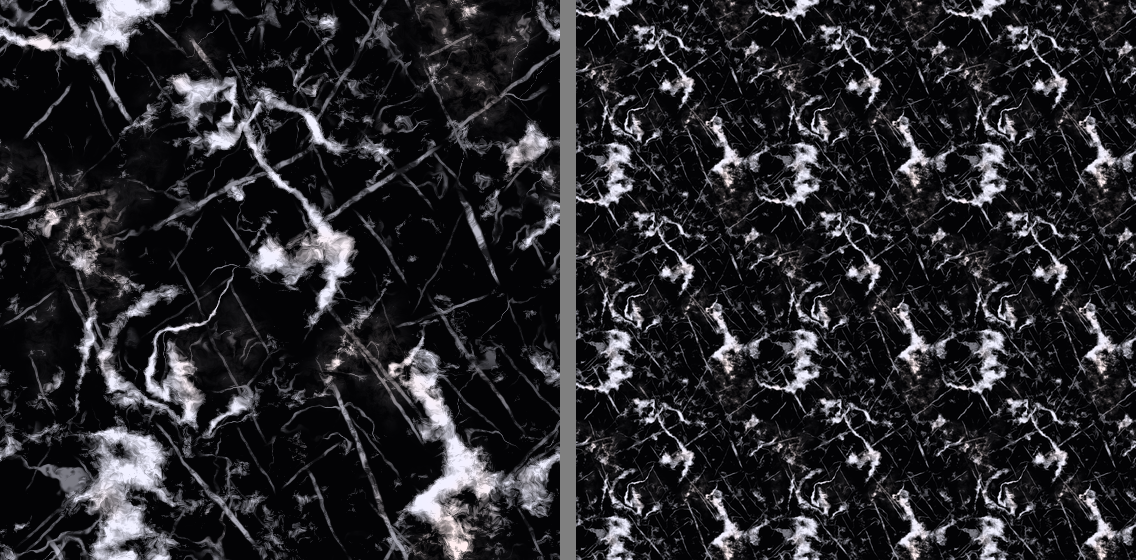
Left, the tile; right, the same tile 3 across and 3 down.
Give the GLSL for this texture, as a Shadertoy shader.

```glsl
vec3 hash(vec2 cell, float seed) {
    vec3 h = fract((cell.xyx + seed * 17.3) * vec3(0.1031, 0.1030, 0.0973));
    h += dot(h, h.yxz + 33.33);
    return fract((h.xxy + h.yzz) * h.zyx);
}

float corner(vec2 cell, vec2 offset, vec2 period, float seed) {
    float angle = 6.2832 * hash(mod(cell, period), seed).x;
    return dot(vec2(cos(angle), sin(angle)), offset);
}

// Gradient noise that wraps over the unit square for whole frequencies
float wrapNoise(vec2 p, vec2 freq, float seed) {
    vec2 cell = floor(p * freq), f = p * freq - cell;
    vec2 u = f * f * f * (f * (f * 6.0 - 15.0) + 10.0);
    vec2 e = vec2(1.0, 0.0);
    return mix(
        mix(corner(cell, f, freq, seed), corner(cell + e, f - e, freq, seed), u.x),
        mix(corner(cell + e.yx, f - e.yx, freq, seed), corner(cell + 1.0, f - 1.0, freq, seed), u.x), u.y);
}

float fbm(vec2 p, vec2 freq, int octaves, float gain, float seed) {
    float sum = 0.0, amp = 1.0;
    for (int i = 0; i < octaves; i++) {
        sum += amp * wrapNoise(p, freq, seed + float(i));
        freq *= 2.0;
        amp *= gain;
    }
    return sum;
}

// Thin line along the zero level of a noise field
float vein(vec2 p, vec2 freq, float width, float seed) {
    float blur = freq.y / iResolution.y;
    return 1.0 - smoothstep(width * 0.3, width + blur, abs(fbm(p, freq, 3, 0.4, seed)));
}

// Tapered, nearly straight fractures, one per wrapped cell
float fractures(vec2 p, float count, float width, float seed) {
    vec2 home = floor(p * count);
    float sum = 0.0;
    for (int j = -1; j <= 1; j++)
    for (int i = -1; i <= 1; i++) {
        vec2 cell = home + vec2(i, j);
        vec3 place = hash(mod(cell, count), seed);
        vec3 kind = hash(mod(cell, count), seed + 5.0);
        float angle = kind.x < 0.6 ? mix(-1.25, -0.75, place.z) : mix(0.25, 1.35, place.z);
        vec2 dir = vec2(cos(angle), sin(angle));
        vec2 d = p * count - cell - 0.3 - 0.4 * place.xy;
        float along = abs(dot(d, dir)) / mix(0.35, 1.0, kind.y);
        float across = abs(dot(d, vec2(-dir.y, dir.x))) / count;
        float w = width * mix(0.25, 1.0, kind.z) * sqrt(max(0.0, 1.0 - along * along));
        float line = 1.0 - smoothstep(w * 0.5, w + 1.0 / iResolution.y, across);
        sum = max(sum, line * (1.0 - smoothstep(0.7, 1.0, along)) * mix(0.25, 0.8, kind.z));
    }
    return sum;
}

void mainImage(out vec4 fragColor, in vec2 fragCoord) {
    vec2 p = fragCoord / iResolution.xy;

    // Large and small domain warps
    vec2 bend = vec2(fbm(p, vec2(4.0), 4, 0.5, 1.0), fbm(p, vec2(4.0), 4, 0.5, 11.0));
    vec2 jag = vec2(fbm(p, vec2(22.0), 3, 0.6, 21.0), fbm(p, vec2(22.0), 3, 0.6, 31.0));
    vec2 q = p + 0.07 * bend + 0.012 * jag;
    vec2 slanted = vec2(q.x, q.y - q.x);

    // Mineral bands, broken up along their length
    float level = fbm(q, vec2(2.0, 3.0), 3, 0.5, 41.0) / 0.12;
    float rising = fbm(slanted, vec2(3.0, 4.0), 3, 0.5, 51.0) / 0.085;
    float richness = smoothstep(-0.25, 0.3, fbm(q, vec2(3.0, 4.0), 3, 0.5, 61.0));
    float scarcity = smoothstep(-0.1, 0.35, fbm(q, vec2(4.0), 2, 0.5, 71.0));
    float band = exp(-level * level) * (0.32 + 0.75 * richness);
    band = max(band, exp(-rising * rising) * (0.2 + 0.8 * scarcity));

    // Curdled crystals inside the bands
    float grain = fbm(p + 0.02 * bend + 0.012 * jag, vec2(20.0, 24.0), 5, 0.72, 81.0);
    float crack = 1.0 - smoothstep(0.0, 0.09, abs(wrapNoise(q, vec2(36.0, 42.0), 91.0)));
    float core = smoothstep(0.72, 1.0, band);
    float tone = band * 1.2 - 0.55 + (grain * 0.95 - 0.15 * crack) * (1.0 - 0.45 * core);
    tone = clamp(tone + 0.22 * core, 0.0, 1.0);

    // Smoky haze
    float haze = smoothstep(0.12, 0.5, fbm(p + 0.04 * bend, vec2(3.0, 2.0), 4, 0.5, 101.0));
    tone += 0.2 * haze * max(0.0, 0.5 + 1.2 * grain);

    // Hairlines and fractures
    float wear = clamp(0.75 + 1.1 * grain, 0.15, 1.0);
    float gapA = smoothstep(0.0, 0.3, fbm(p, vec2(6.0), 2, 0.5, 111.0));
    float gapB = smoothstep(0.0, 0.3, fbm(p, vec2(7.0), 2, 0.5, 121.0));
    float lines = 0.5 * gapA * vein(q, vec2(5.0, 6.0), 0.022, 131.0);
    lines = max(lines, 0.4 * gapB * vein(slanted, vec2(9.0, 8.0), 0.022, 141.0));
    vec2 s = p + 0.012 * bend + 0.004 * jag;
    lines = max(lines, fractures(s, 4.0, 0.0065, 151.0));
    lines = max(lines, 0.7 * fractures(s, 8.0, 0.003, 161.0));
    tone = max(tone, lines * wear);

    // Cool greys with faint brown stains
    vec3 color = vec3(0.012, 0.012, 0.02) + min(tone, 1.0) * vec3(0.93, 0.93, 0.99);
    float stain = max(haze, 0.6 * smoothstep(0.2, 0.5, wrapNoise(p, vec2(8.0), 171.0)));
    color *= mix(vec3(1.0), vec3(1.06, 0.99, 0.93), stain);
    fragColor = vec4(clamp(color, 0.0, 1.0), 1.0);
}
```
